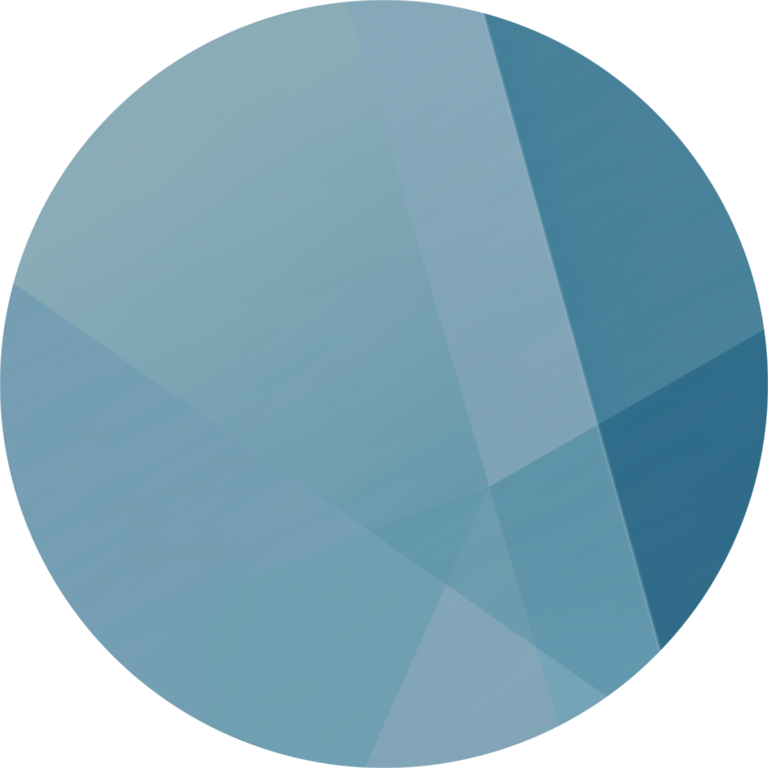
A Shadertoy shader for this background:

```glsl
// A disc of flat blue facets meeting at a hub, softly shaded, on white.

// Geometry, in canvas units
const vec2 CENTER = vec2(0.5);
const float RADIUS = 0.5;
const vec2 HUB = vec2(0.637, 0.366);
const vec2 RIDGE_TOP = vec2(0.629, 0.984);
const vec2 RIDGE_END = vec2(0.859, 0.154);
const vec2 BRANCH_END = vec2(0.9935, 0.570);
const vec2 SPINE_END = vec2(0.7266, 0.060);
const vec2 SLOPE_START = vec2(0.0195, 0.630);
const vec2 SLOPE_END = vec2(0.789, 0.094);
const vec2 WEDGE_END = vec2(0.4766, 0.004);
const vec2 FOLD_END = vec2(0.169, 0.193);

// Facet colours
const vec3 PAPER = vec3(1.0);
const vec3 SKY_PALE = vec3(0.540, 0.675, 0.718);
const vec3 SKY_DEEP = vec3(0.410, 0.600, 0.680);
const vec3 STRIP_TOP = vec3(0.525, 0.662, 0.730);
const vec3 STRIP_LOW = vec3(0.495, 0.640, 0.710);
const vec3 FOLD_SHADE = vec3(0.390, 0.595, 0.675);
const vec3 LEFT_BLUE = vec3(0.460, 0.620, 0.704);
const vec3 FLOOR_TEAL = vec3(0.435, 0.625, 0.697);
const vec3 WEDGE_DARK = vec3(0.425, 0.610, 0.685);
const vec3 WEDGE_PALE = vec3(0.508, 0.648, 0.718);
const vec3 KITE_BLUE = vec3(0.368, 0.575, 0.660);
const vec3 KITE_FOOT = vec3(0.440, 0.622, 0.700);
const vec3 RIGHT_TEAL = vec3(0.288, 0.510, 0.602);
const vec3 RIGHT_NAVY = vec3(0.188, 0.425, 0.540);
const vec3 GLINT = vec3(0.620, 0.730, 0.770);

// Finish
const float GLINT_WIDTH = 0.0022;
const float GLINT_STRENGTH = 0.35;
const float STREAK_ANGLE = 0.52;
const vec2 STREAK_SCALE = vec2(5.0, 32.0);
const float STREAK_STRENGTH = 0.016;

vec2 hashGradient(vec2 cell) {
    vec2 h = vec2(dot(cell, vec2(127.1, 311.7)), dot(cell, vec2(269.5, 183.3)));
    return 2.0 * fract(sin(h) * 43758.5) - 1.0;
}

float gradientNoise(vec2 p) {
    vec2 i = floor(p), f = fract(p);
    vec2 u = f * f * (3.0 - 2.0 * f);
    vec2 e = vec2(0.0, 1.0);
    float low = mix(dot(hashGradient(i), f),
                    dot(hashGradient(i + e.yx), f - e.yx), u.x);
    float high = mix(dot(hashGradient(i + e.xy), f - e.xy),
                     dot(hashGradient(i + e.yy), f - e.yy), u.x);
    return mix(low, high, u.y);
}

// Signed distance to the line a-b, positive on its left
float leftOf(vec2 p, vec2 a, vec2 b) {
    vec2 d = normalize(b - a);
    return d.x * (p.y - a.y) - d.y * (p.x - a.x);
}

// Position along a-b, from 0 to 1
float along(vec2 p, vec2 a, vec2 b) {
    vec2 d = b - a;
    return clamp(dot(p - a, d) / dot(d, d), 0.0, 1.0);
}

float cover(float dist, float blur) {
    return smoothstep(-blur, blur, dist);
}

void mainImage(out vec4 fragColor, in vec2 fragCoord) {
    float size = min(iResolution.x, iResolution.y);
    vec2 p = (fragCoord - 0.5 * iResolution.xy) / size + 0.5;
    float blur = 1.0 / size;

    // Coverage of the half-planes
    float ridge = leftOf(p, RIDGE_TOP, RIDGE_END);
    float rightOfRidge = cover(ridge, blur);
    float rightOfSpine = cover(leftOf(p, HUB, SPINE_END), blur);
    float rightOfWedge = cover(leftOf(p, WEDGE_END, HUB) * -1.0, blur);
    float belowBranch = cover(-leftOf(p, HUB, BRANCH_END), blur);
    float belowSlope = cover(-leftOf(p, SLOPE_START, SLOPE_END), blur);
    float belowFold = cover(leftOf(p, HUB, FOLD_END), blur);

    // Left side: sky, fold and floor
    vec3 color = mix(SKY_PALE, SKY_DEEP, along(p, vec2(0.3, 0.85), HUB));
    color = mix(color, FOLD_SHADE, belowFold);
    float foldFade = smoothstep(0.12, 0.38, p.x);
    vec3 ground = mix(LEFT_BLUE, FLOOR_TEAL, belowFold * foldFade);
    color = mix(color, ground, belowSlope);

    // Wedge below the hub
    color = mix(color, mix(WEDGE_DARK, WEDGE_PALE, belowSlope), rightOfWedge);

    // Pale strip and the kite under it
    vec3 strip = mix(STRIP_LOW, STRIP_TOP, smoothstep(0.4, 0.95, p.y));
    vec3 kite = mix(KITE_BLUE, KITE_FOOT, belowSlope);
    kite += 0.02 * smoothstep(0.35, 0.1, p.y);
    color = mix(color, mix(strip, kite, belowBranch), rightOfSpine);

    // Dark right side and the glint on its ridge
    vec3 teal = RIGHT_TEAL - vec3(0.025, 0.012, 0.0) * exp(-ridge * 14.0);
    vec3 navy = RIGHT_NAVY + vec3(0.0, 0.03, 0.02) * (p.y - 0.38);
    color = mix(color, mix(teal, navy, belowBranch), rightOfRidge);
    float glint = exp(-pow(ridge / GLINT_WIDTH, 2.0));
    color = mix(color, GLINT, GLINT_STRENGTH * glint);

    // Faint slanted streaks
    float c = cos(STREAK_ANGLE), s = sin(STREAK_ANGLE);
    vec2 q = vec2(c * p.x + s * p.y, c * p.y - s * p.x) * STREAK_SCALE;
    float streak = gradientNoise(q) + 0.5 * gradientNoise(q * 2.3);
    color += STREAK_STRENGTH * streak * vec3(1.0, 0.4, 0.5);

    // Disc on paper
    float disc = cover(RADIUS - length(p - CENTER), blur);
    fragColor = vec4(mix(PAPER, color, disc), 1.0);
}
```
